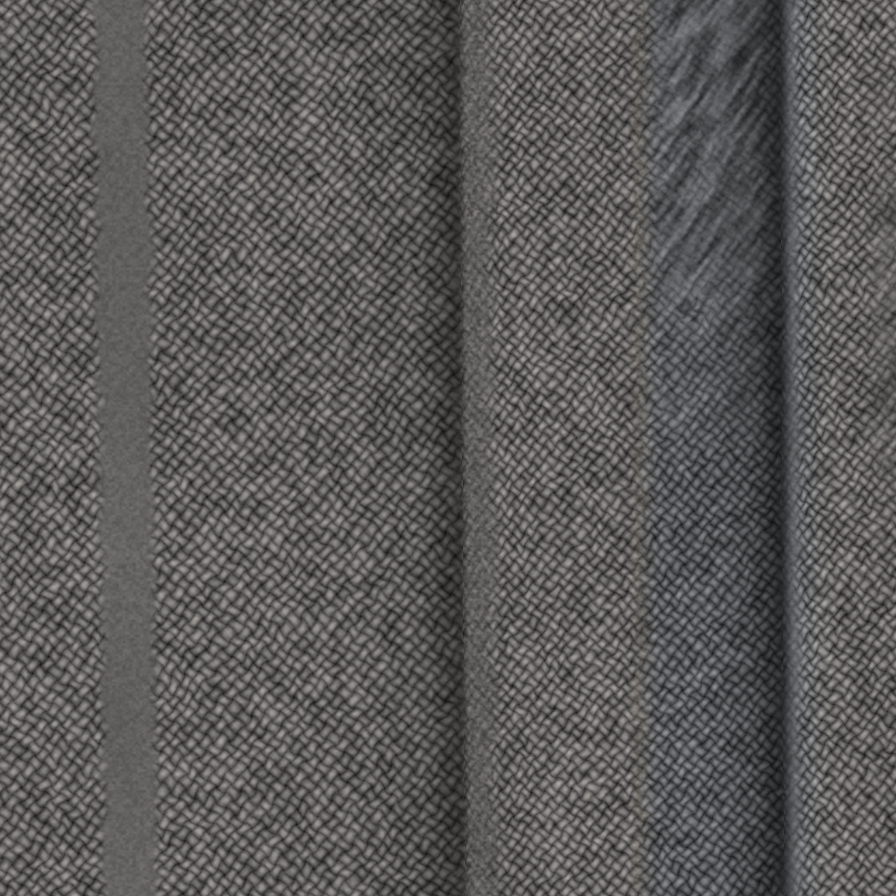
A WebGL 2 fragment shader for this texture:

```glsl
#version 300 es
precision highp float;
// Grey woven curtain with two vertical folds, a smooth band and slanted streaks.

#define THREADS 84.0      // threads across the canvas
#define TILT 0.70         // slant of the weave, radians
#define RELIEF 1.2        // contrast of the threads
#define GRAIN 0.28        // contrast of the fibres
#define SEAM_X 0.716      // seam on the middle panel
#define BASE_TONE 0.38
#define WARM vec3(1.02, 1.0, 0.975)
#define COOL vec3(0.98, 1.0, 1.035)

uniform vec2 u_resolution;
out vec4 fragColor;

float hash(vec2 p) {
  vec3 q = fract(p.xyx * 0.1031);
  q += dot(q, q.yzx + 33.33);
  return fract((q.x + q.y) * q.z);
}

float noise(vec2 p) {
  vec2 i = floor(p), f = fract(p);
  f = f * f * (3.0 - 2.0 * f);
  return mix(mix(hash(i), hash(i + vec2(1, 0)), f.x),
             mix(hash(i + vec2(0, 1)), hash(i + vec2(1, 1)), f.x), f.y);
}

// Soft window that is 1 between a and b
float band(float a, float b, float soft, float x) {
  return smoothstep(a - soft, a + soft, x) * (1.0 - smoothstep(b - soft, b + soft, x));
}

// Plain weave: two thread sets that pass over and under each other
float weave(vec2 p) {
  p += 0.006 * (vec2(noise(p * 22.0), noise(p * 22.0 + 57.0)) - 0.5);
  float c = cos(TILT), s = sin(TILT);
  vec2 q = mat2(c, s, -s, c) * p * THREADS;
  q += 0.35 * (vec2(noise(q * 0.8 + 9.0), noise(q * 0.8 + 71.0)) - 0.5);
  vec2 wave = sin(3.14159 * q);
  vec2 thread = sqrt(abs(wave) + 0.002);
  float over = wave.x * wave.y;
  float height = max(thread.x * (0.56 + 0.44 * over), thread.y * (0.52 - 0.44 * over));
  return height + 0.3 * (noise(q * 1.1 + 31.0) - 0.5);
}

// Fine threads drawn out along a steep diagonal
float streaks(vec2 p) {
  vec2 q = vec2(dot(p, vec2(0.83, -0.55)), dot(p, vec2(0.55, 0.83)));
  q.x += 0.004 * noise(p * 18.0);
  return 0.65 * noise(q * vec2(150.0, 22.0)) + 0.35 * noise(q * vec2(230.0, 60.0) + 40.0);
}

void main() {
  vec2 p = gl_FragCoord.xy / u_resolution;
  float ragged = noise(p * vec2(40.0, 90.0)) - 0.5;

  // Signed distances from the two fold edges
  float foldA = p.x - (0.519 - 0.006 * p.y);
  float foldB = p.x - (0.875 - 0.004 * p.y);
  float pastA = smoothstep(-0.004, 0.008, foldA);
  float pastB = smoothstep(-0.003, 0.015, foldB);

  // Broad light over the three panels
  float leftPanel = BASE_TONE - 0.05 * smoothstep(-0.17, -0.03, foldA)
                  - 0.12 * smoothstep(-0.055, 0.0, foldA);
  float middlePanel = 0.36 + 0.03 * smoothstep(0.0, 0.07, foldA)
                    - 0.04 * smoothstep(SEAM_X - 0.015, SEAM_X + 0.02, p.x)
                    - 0.07 * smoothstep(-0.09, -0.03, foldB)
                    - 0.12 * smoothstep(-0.04, 0.0, foldB);
  float rightPanel = BASE_TONE + 0.015 * band(0.02, 0.08, 0.02, foldB);
  float shade = mix(mix(leftPanel, middlePanel, pastA), rightPanel, pastB);
  shade *= 0.96 + 0.08 * noise(p * vec2(9.0, 5.0));

  // Cloth coordinates crowd together as they round each fold
  vec2 cloth = p;
  if (foldA > 0.0) cloth.x += 0.31 - 0.016 * exp(-foldA / 0.025);
  if (foldB > 0.0) cloth.x += 0.27 - 0.012 * exp(-foldB / 0.02);
  cloth *= 1.0 + 0.1 * step(0.0, foldA);

  // Zones where the weave gives way to fine fibres
  float stripX = p.x - (0.1465 - 0.012 * p.y) + 0.012 * ragged;
  float strip = band(-0.029, 0.029, 0.007, stripX);
  float curlA = band(-0.003, 0.034, 0.012, foldA + 0.018 * ragged);
  float curlB = band(-0.002, 0.018, 0.008, foldB + 0.01 * ragged);
  float seam = band(SEAM_X - 0.007, SEAM_X + 0.004, 0.006, p.x + 0.008 * ragged);
  float smoothZone = max(max(strip, 0.75 * curlA), max(0.8 * curlB, 0.4 * seam));

  // Slanted streaks on the upper right
  float drift = p.y + 0.25 * (noise(p * 11.0) - 0.5);
  float streakZone = band(SEAM_X + 0.015, 0.86, 0.025, p.x) * smoothstep(0.48, 0.85, drift);
  streakZone = max(streakZone, 0.6 * smoothstep(0.96, 0.99, p.x) * band(0.4, 0.85, 0.1, drift));

  float threads = RELIEF * (weave(cloth) - 0.63);
  threads = mix(threads, 1.5 * (streaks(p) - 0.5), 0.75 * streakZone);
  float fibres = 0.6 * noise(p * vec2(260.0, 300.0)) + 0.4 * noise(p * 420.0 + 13.0) - 0.5;
  float relief = threads * (1.0 - 0.93 * smoothZone);
  relief += fibres * GRAIN * (1.0 + 0.9 * max(curlA, seam));

  // Warm cloth, cooler beyond the seam and around the second fold
  float cool = band(SEAM_X, 0.91, 0.025, p.x);
  vec3 tint = mix(WARM, COOL, 0.85 * cool);
  tint *= mix(vec3(1.0), vec3(1.05, 1.0, 0.93), 0.6 * seam);
  fragColor = vec4(clamp(shade * (1.0 + relief) * tint, 0.0, 1.0), 1.0);
}
```
